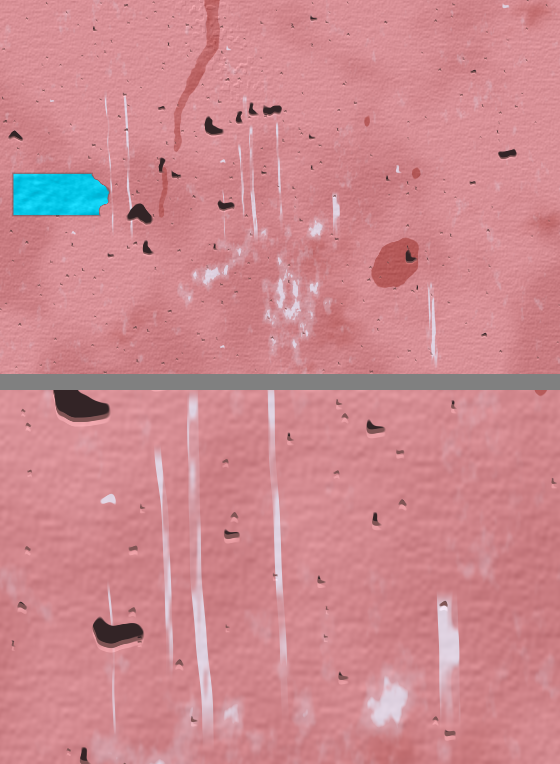
Top, the full canvas; bottom, a detail of the centre.
Write a Shadertoy shader that draws this texture.

```glsl
// Weathered pink plaster wall: grain, pits, red stains, white paint runs and
// a scrap of blue tape, layered as noise-warped distance shapes.
// Lengths are in units of the canvas height.

const vec3 PLASTER = vec3(.85, .565, .59);
const vec3 PLASTER_DARK = vec3(.77, .46, .48);
const vec3 STAIN = vec3(.67, .29, .28);
const vec3 PAINT = vec3(.88, .85, .91);
const vec3 PIT_SHADOW = vec3(.20, .14, .15);
const vec3 PIT_LIT = vec3(.50, .33, .33);
const vec3 TAPE = vec3(.02, .78, .91);
const float GRAIN = .11;

// Large pits: centre, half length
const vec3 PITS[12] = vec3[12](
    vec3(.57, .66, .03), vec3(.727, .705, .024), vec3(.675, .705, .018),
    vec3(.64, .685, .017), vec3(.432, .557, .019), vec3(.373, .422, .034),
    vec3(.47, .533, .014), vec3(.604, .449, .022), vec3(.043, .635, .018),
    vec3(1.357, .588, .022), vec3(1.098, .312, .019), vec3(.395, .338, .02));
// Stains: centre, radii; the first three have crisp edges
const vec4 STAINS[9] = vec4[9](
    vec4(1.055, .295, .066, .063), vec4(1.113, .54, .012, .015),
    vec4(.985, .677, .008, .013), vec4(1.43, .965, .1, .035),
    vec4(1.46, .41, .05, .035), vec4(.87, .33, .07, .07),
    vec4(.9, .11, .05, .1), vec4(.83, .02, .05, .03), vec4(.35, .12, .07, .03));
// Paint runs: x, top, bottom, half width
const vec4 RUNS[9] = vec4[9](
    vec4(.283, .765, .36, .002), vec4(.332, .755, .35, .003),
    vec4(.64, .62, .4, .003), vec4(.668, .67, .34, .005),
    vec4(.738, .68, .36, .003), vec4(.595, .5, .33, .001),
    vec4(.895, .49, .36, .009), vec4(1.15, .25, 0., .008),
    vec4(.655, .75, .67, .005));

float hash(vec2 p) {
    vec3 q = fract(p.xyx * .1031);
    q += dot(q, q.yzx + 33.33);
    return fract((q.x + q.y) * q.z);
}

float noise(vec2 p) {
    vec2 i = floor(p), f = fract(p);
    f *= f * (3. - 2. * f);
    return mix(mix(hash(i), hash(i + vec2(1, 0)), f.x),
               mix(hash(i + vec2(0, 1)), hash(i + 1.), f.x), f.y);
}

float fbm(vec2 p) {
    float sum = 0., amp = .533;
    for (int i = 0; i < 4; i++) {
        sum += amp * noise(p);
        p = mat2(1.6, 1.2, -1.2, 1.6) * p + 7.3;
        amp *= .5;
    }
    return sum;
}

float cover(float d) {
    float aa = .75 / iResolution.y;
    return 1. - smoothstep(-aa, aa, d);
}

float ellipse(vec2 q, vec2 r) { return (length(q / r) - 1.) * min(r.x, r.y); }

float segment(vec2 p, vec2 a, vec2 b) {
    vec2 ab = b - a;
    return length(p - a - ab * clamp(dot(p - a, ab) / dot(ab, ab), 0., 1.));
}

float pit(vec2 q, float size, float seed) {
    float a = 1.3 * seed - 1.15;
    q = mat2(cos(a), -sin(a), sin(a), cos(a)) * q;
    q.y += .35 * size * sin(q.x / size * 2.5 + seed * 6.);
    return ellipse(q, size * vec2(1, .42 + .25 * seed));
}

// One jittered pit per grid cell, kept with the given chance
float scatter(vec2 p, float cell, float chance, float size) {
    float d = 1.;
    for (int k = 0; k < 9; k++) {
        vec2 c = floor(p / cell) + vec2(k % 3 - 1, k / 3 - 1);
        if (hash(c + 91.) > chance) continue;
        float s = hash(c + 17.);
        vec2 centre = (c + vec2(hash(c + 3.7), hash(c + 51.3))) * cell;
        d = min(d, pit(p - centre, size * (.4 + .6 * s * s), hash(c + 29.)));
    }
    return d;
}

float pits(vec2 p) {
    float chance = .45 - .25 * smoothstep(.3, 1.5, p.x);
    float d = min(scatter(p, .046, chance, .0042), scatter(p + 4., .1, chance, .0095));
    p += .006 * (vec2(noise(p * 90.), noise(p * 90. + 40.)) - .5);
    for (int i = 0; i < 12; i++)
        d = min(d, pit(p - PITS[i].xy, PITS[i].z, hash(vec2(i, 5))));
    return d;
}

float relief(vec2 p) {
    float bubbly = exp(-pow(segment(p, vec2(.53, 1), vec2(.64, .8)) / .07, 2.));
    return .45 * noise(p * vec2(50, 150)) + .4 * noise(p * 210.)
         + .5 * fbm(p * 14.) + .8 * bubbly * smoothstep(.5, .8, noise(p * 110.));
}

float stains(vec2 p) {
    vec2 w = p + .022 * (vec2(fbm(p * 22.), fbm(p * 22. + 30.)) - .5);
    float amount = 0., patchy = .65 * smoothstep(.25, .7, fbm(p * 18.));
    for (int i = 0; i < 9; i++) {
        vec2 q = w - STAINS[i].xy, r = STAINS[i].zw;
        q.y -= .35 * q.x;
        amount = max(amount, i < 3 ? cover(ellipse(q, r)) : patchy * exp(-dot(q / r, q / r)));
    }
    vec2 bend = vec2(.565, .88), tip = vec2(.475, .7);
    float trail = min(segment(w, vec2(.57, 1.02), bend), segment(w, bend, tip));
    trail = min(trail, segment(w, tip, vec2(.475, .61))) - mix(.008, .018, smoothstep(.65, .95, p.y));
    trail = min(trail, segment(w, vec2(.442, .55), vec2(.43, .43)) - .007);
    return max(amount, cover(trail) * (.6 + .4 * noise(p * 45.)));
}

float paint(vec2 p) {
    float amount = cover(scatter(p + 9., .22, .3, .012));
    for (int i = 0; i < 9; i++) {
        vec4 r = RUNS[i];
        float x = p.x - r.x - .05 * (r.y - p.y) - .006 * (noise(vec2(p.y * 18., i)) - .5);
        float band = clamp((r.w - abs(x)) * iResolution.y + .5, 0., 1.);
        band *= smoothstep(r.z, r.z + .06, p.y) * (1. - smoothstep(r.y - .02, r.y, p.y));
        float gaps = smoothstep(.3, .65, noise(p * vec2(170, 32) + float(i) * 7.));
        amount = max(amount, band * (.2 + .8 * gaps));
    }
    // Broken splash with two arms
    vec2 q = (p - vec2(.78, .2)) / vec2(.075, .2);
    float arm = min(segment(p, vec2(.7, .37), vec2(.49, .21)), segment(p, vec2(.835, .39), vec2(.79, .27)));
    float mass = max(exp(-dot(q, q)), .95 * exp(-pow(arm / .03, 2.)));
    float v = fbm(p * vec2(48, 26)) + .45 * (mass - 1.);
    return max(amount, max(smoothstep(.43, .6, v), .35 * smoothstep(.2, .5, v)));
}

void mainImage(out vec4 fragColor, in vec2 fragCoord) {
    vec2 p = fragCoord / iResolution.y;
    // Plaster tone and grain
    float tone = fbm(p * 4.) + .22 * (.5 - p.y);
    vec3 col = mix(PLASTER, PLASTER_DARK, .8 * smoothstep(.48, .8, tone));
    float slope = relief(p) - relief(p + vec2(-.002, .004));
    col += GRAIN * slope;
    // Stains, then paint
    col = mix(col, STAIN + .08 * slope, .75 * stains(p));
    col = mix(col, PAINT + .05 * slope, .92 * paint(p));
    // Pits with a lit lower lip
    vec2 up = vec2(0, .004);
    float hole = cover(pits(p));
    col += .09 * cover(pits(p + up)) * (1. - hole);
    col = mix(col, mix(PIT_LIT, PIT_SHADOW, cover(pits(p - up))), hole);
    // Torn, wrinkled tape with a thin shadow
    vec2 t = p - vec2(.158, .48);
    float torn = .105 + .023 * smoothstep(-.035, -.02, t.y)
               - .045 * smoothstep(.01, .055, t.y) + .006 * noise(p * 130.);
    float tape = max(max(-.122 - t.x, t.x - torn), abs(t.y) - .055);
    col *= .7 + .3 * smoothstep(0., .006, tape);
    vec2 w = p * vec2(22, 34);
    col = mix(col, TAPE + .35 * (fbm(w) - fbm(w + vec2(-.15, .25))), cover(tape));
    fragColor = vec4(clamp(col, 0., 1.), 1);
}
```
